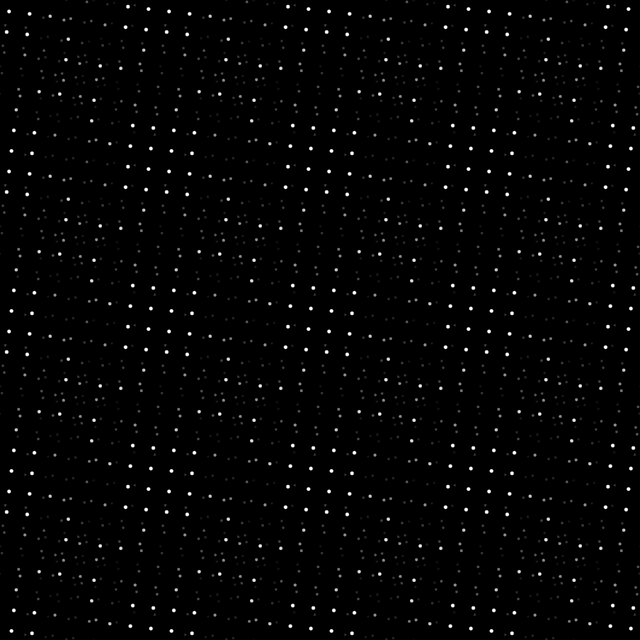
This pattern is drawn by a Shadertoy shader. Its source:

```glsl
float hash(vec2 p) {
    vec3 q = fract(p.xyx * 0.1031);
    q += dot(q, q.yzx + 33.33);
    return fract((q.x + q.y) * q.z);
}

float glow(vec2 cell, vec2 centre, vec2 spread) {
    vec2 d = (cell - centre) / spread;
    return exp(-dot(d, d));
}

// Strength of one lattice point: bright core, four pinwheel arms, faint rest
float pointLevel(vec2 cell) {
    float level = 0.07 + 0.27 * pow(hash(cell + 40.0), 1.5);
    level = max(level, smoothstep(2.6, 2.1, length(cell)));
    vec2 arm = cell;
    for (int k = 0; k < 4; k++) {
        level = max(level, 0.88 * glow(arm, vec2(3.5, 2.1), vec2(0.6, 1.9)));
        level = max(level, 0.72 * glow(arm, vec2(2.5, 0.5), vec2(0.5)));
        level = max(level, 0.52 * glow(arm, vec2(2.5, -1.5), vec2(0.5)));
        level = max(level, 0.48 * glow(arm, vec2(4.5, -1.5), vec2(0.5)));
        arm = vec2(-arm.y, arm.x);
    }
    return level * step(length(cell), 6.6);
}

// Tilted square lattice of round dots around one cluster centre
float cluster(vec2 p, float pixel) {
    const float pitch = 0.1293;
    vec2 grid = vec2(dot(p, vec2(0.9933, 0.1155)), dot(p, vec2(-0.1155, 0.9933))) / pitch;
    vec2 cell = floor(grid) + 0.5;
    float level = pointLevel(cell);
    float radius = mix(0.0065, 0.0113, level);
    float dist = length(grid - cell) * pitch;
    return min(level * 1.12, 1.0) * clamp((radius - dist) / pixel + 0.5, 0.0, 1.0);
}

void mainImage(out vec4 fragColor, in vec2 fragCoord) {
    const float repeats = 4.0;
    vec2 p = fragCoord / iResolution.xy * repeats;
    p -= round(p);
    p.y = -p.y;
    float pixel = 1.2 * repeats / iResolution.y;

    // Clusters reach into their neighbours
    float light = 0.0;
    for (int y = -1; y <= 1; y++)
        for (int x = -1; x <= 1; x++)
            light = max(light, cluster(p - vec2(x, y), pixel));

    fragColor = vec4(vec3(light), 1.0);
}
```
